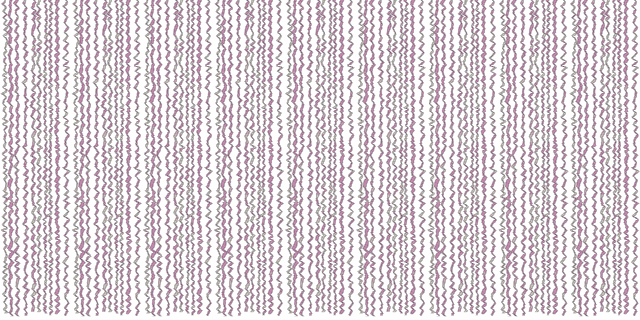
Reproduce this pattern procedurally as a Shadertoy shader.

```glsl
// Ragged, broken zigzag strands hanging in nine identical groups on white.

const float GROUP_WIDTH = 2.0 / 9.0;   // in canvas heights
const float OUTLINE = 0.0012;
const float SOFTNESS = 1.35;           // edge filter width in pixels
const int STRANDS = 10;

const vec3 PAPER = vec3(0.995);
const vec3 INK = vec3(0.24, 0.20, 0.23);
const vec3 MAUVE = vec3(0.76, 0.53, 0.68);
const vec3 SAGE = vec3(0.77, 0.77, 0.72);

// Per strand: position in group, half width, swing, zigzags per height
const vec4 STRAND[STRANDS] = vec4[STRANDS](
    vec4(0.070, 0.0025, 0.0046, 45.0),
    vec4(0.150, 0.0041, 0.0040, 30.0),
    vec4(0.240, 0.0034, 0.0044, 34.0),
    vec4(0.360, 0.0031, 0.0048, 36.0),
    vec4(0.470, 0.0035, 0.0046, 34.0),
    vec4(0.550, 0.0029, 0.0052, 38.0),
    vec4(0.640, 0.0028, 0.0036, 52.0),
    vec4(0.710, 0.0028, 0.0036, 52.0),
    vec4(0.805, 0.0041, 0.0036, 42.0),
    vec4(0.930, 0.0027, 0.0060, 37.0));

// Share of sage along each strand
const float SAGE_SHARE[STRANDS] = float[STRANDS](
    0.75, 0.10, 0.15, 0.20, 0.25, 0.50, 0.30, 0.25, 0.05, 0.30);

float hash(float n) {
    n = fract(n * 0.1031);
    n *= n + 33.33;
    n *= n + n;
    return fract(n);
}

float noise(float t) {
    float cell = floor(t);
    float f = fract(t);
    return mix(hash(cell), hash(cell + 1.0), f * f * (3.0 - 2.0 * f));
}

// Zigzag from -1 to 1 whose rise takes the given share of each cycle
float skewedZigzag(float t, float rise) {
    float f = fract(t);
    return 2.0 * min(f / rise, (1.0 - f) / (1.0 - rise)) - 1.0;
}

// Sideways offset of a strand at height y
float strandPath(float y, float swing, float cycles, float seed) {
    float phase = y * cycles + 0.9 * noise(y * cycles * 0.6 + seed);
    float reach = swing * mix(0.45, 1.3, noise(y * cycles * 1.1 + seed + 7.0));
    float drift = 0.005 * (noise(y * 22.0 + seed + 13.0) - 0.5);
    float kinks = 0.0030 * (noise(y * 150.0 + seed + 17.0) - 0.5);
    return reach * skewedZigzag(phase, 0.62) + drift + kinks;
}

// Fraction of a filter at offset s covered by a band from -w to w
float bandCoverage(float s, float w, float filterWidth) {
    float high = clamp(s + 0.5 * filterWidth, -w, w);
    float low = clamp(s - 0.5 * filterWidth, -w, w);
    return (high - low) / filterWidth;
}

vec3 drawStrand(vec3 base, vec2 p, vec4 strand, float sageShare, float seed, float filterWidth) {
    // Distance to the centre line, corrected for its slope
    float stepY = 0.001;
    float above = strandPath(p.y + stepY, strand.z, strand.w, seed);
    float below = strandPath(p.y - stepY, strand.z, strand.w, seed);
    float slope = (above - below) / (2.0 * stepY);
    float centre = strand.x * GROUP_WIDTH + strandPath(p.y, strand.z, strand.w, seed);
    float s = (p.x - centre) / sqrt(1.0 + slope * slope);

    // Heavy rising strokes, light falling strokes, ragged lower end
    float stroke = mix(0.62, 1.12, smoothstep(-0.4, 0.4, slope));
    float lumps = mix(0.65, 1.35, noise(p.y * 110.0 + seed + 29.0));
    float halfWidth = strand.y * stroke * lumps;
    float endHeight = mix(0.004, 0.026, hash(seed + 41.0));
    float hanging = clamp((p.y - endHeight) / filterWidth + 0.5, 0.0, 1.0);

    // Outline around a mottled core
    float outer = bandCoverage(s, halfWidth, filterWidth) * hanging;
    float inner = bandCoverage(s, max(halfWidth - OUTLINE, 0.0002), filterWidth) * hanging;
    float mottle = noise(p.y * 75.0 + seed + 53.0);
    float sage = smoothstep(-0.2, 0.2, sageShare - mottle);
    vec3 core = mix(MAUVE, SAGE, sage);
    return base * (1.0 - outer) + INK * (outer - inner) + core * inner;
}

void mainImage(out vec4 fragColor, in vec2 fragCoord) {
    float filterWidth = SOFTNESS / iResolution.y;
    vec2 p = fragCoord / iResolution.y;
    p.x = mod(p.x, GROUP_WIDTH);

    vec3 color = PAPER;
    for (int i = 0; i < STRANDS; i++) {
        float seed = 100.0 * float(i + 1);
        color = drawStrand(color, p, STRAND[i], SAGE_SHARE[i], seed, filterWidth);
    }
    fragColor = vec4(color, 1.0);
}
```
